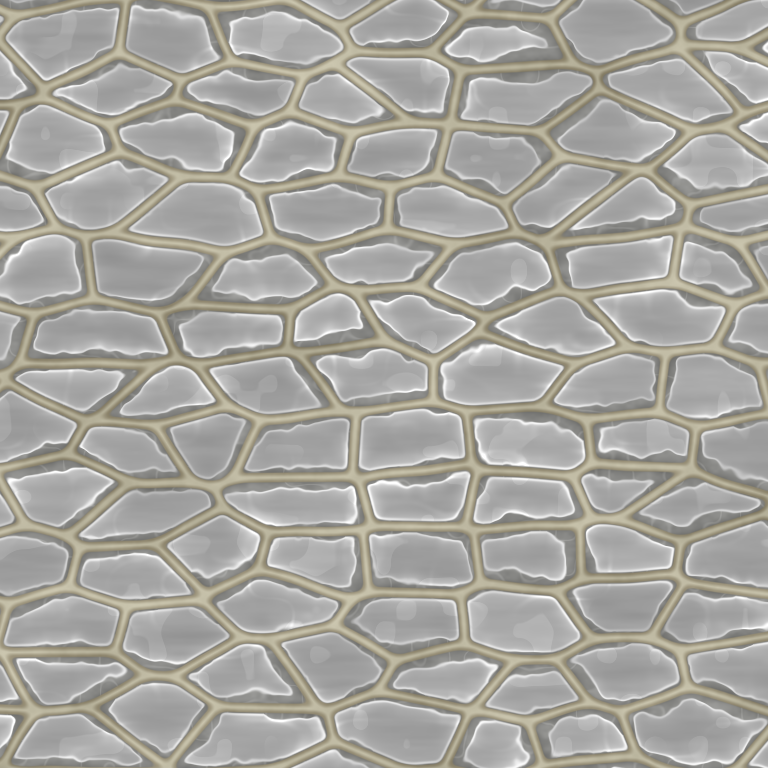
This texture is drawn by a WebGL 1 fragment shader. Its source:

```glsl
precision highp float;
// Dry grey fieldstones set in beige mortar, seen face on.
// A stretched, staggered Voronoi layout gives the stones; a second, ragged inset
// of each side gives the chipped dark bevel, the bright rim and the flat face.
uniform vec2 u_resolution;

const vec2 STONES = vec2(7.0, 13.0);      // stones across and up the canvas
const float MORTAR_HALF = 0.0062;
const vec3 MORTAR_LIGHT = vec3(0.74, 0.72, 0.63);
const vec3 MORTAR_DARK = vec3(0.55, 0.515, 0.42);
const vec3 BEVEL_GREY = vec3(0.515, 0.515, 0.505);
const vec3 FACE_GREY = vec3(0.615);

float hash(vec2 p) {
  vec3 q = fract(vec3(p.xyx) * 0.1031);
  q += dot(q, q.yzx + 33.33);
  return fract((q.x + q.y) * q.z);
}

float noise(vec2 p) {
  vec2 i = floor(p), f = fract(p);
  f = f * f * (3.0 - 2.0 * f);
  return mix(mix(hash(i), hash(i + vec2(1.0, 0.0)), f.x),
             mix(hash(i + vec2(0.0, 1.0)), hash(i + vec2(1.0)), f.x), f.y);
}

float fbm(vec2 p) {
  return 0.57 * noise(p) + 0.29 * noise(p * 2.03 + 17.0) + 0.14 * noise(p * 4.1 + 41.0);
}

float smoothMin(float a, float b, float k) {
  float h = max(k - abs(a - b), 0.0) / k;
  return min(a, b) - h * h * k * 0.25;
}

// Bright line where a noise field crosses its middle value.
float crease(vec2 p, float width) {
  return 1.0 - smoothstep(0.0, width, abs(noise(p) - 0.5));
}

// Centre of a stone; alternate rows are shifted like brickwork.
vec2 stoneCentre(vec2 cell) {
  vec2 jitter = vec2(hash(cell + 71.0), hash(cell + 137.0)) - 0.5;
  return cell + 0.5 + vec2(0.5 * mod(cell.y, 2.0), 0.0) + jitter * vec2(0.72, 0.78);
}

// x: distance to the joint, y: distance to the chipped rim, in canvas units.
vec2 stoneDistances(vec2 p, float ragged, out vec2 stone) {
  vec2 g = p * STONES + 40.0, base = floor(g), nearest = vec2(0.0);
  float best = 100.0;
  for (int j = -2; j <= 2; j++)
    for (int i = -2; i <= 2; i++) {
      vec2 cell = base + vec2(float(i), float(j));
      vec2 r = stoneCentre(cell) - g;
      float d = dot(r, r);
      if (d < best) { best = d; nearest = r; stone = cell; }
    }
  vec2 dist = vec2(1.0);
  for (int j = -2; j <= 2; j++)
    for (int i = -2; i <= 2; i++) {
      vec2 cell = stone + vec2(float(i), float(j));
      vec2 r = stoneCentre(cell) - g, across = r - nearest;
      if (dot(across, across) > 0.0001) {
        float d = dot(0.5 * (r + nearest), across) / length(across * STONES);
        float side = hash(stone * 3.0 + cell * 7.0 + 11.0);
        float chip = 0.0012 + 0.021 * max(0.0, 0.75 * side + ragged - 0.78);
        dist.x = smoothMin(dist.x, d, 0.009);
        dist.y = smoothMin(dist.y, d - chip, 0.006);
      }
    }
  return dist - MORTAR_HALF;
}

// Sandy joint, darker and browner beside the stones.
vec3 mortarColor(vec2 p, float joint) {
  float depth = smoothstep(-0.0062, -0.0002, joint + 0.003 * (fbm(p * 14.0) - 0.5));
  vec3 sand = mix(MORTAR_LIGHT, MORTAR_DARK, depth * 0.9);
  return sand + 0.07 * (fbm(p * 60.0) - 0.5) + 0.10 * (noise(p * 9.0) - 0.5);
}

// Smooth face with faint level streaks, worn pale spots and a glow near the rim.
vec3 faceColor(vec2 p, float inner, float tone) {
  float streaks = fbm(p * vec2(9.0, 55.0) + tone * 30.0) - 0.5;
  float spots = smoothstep(0.70, 0.74, noise(p * 34.0 + 5.0)) * smoothstep(0.45, 0.6, noise(p * 8.0));
  float shine = smoothstep(0.2, 0.8, noise(p * 15.0 + 90.0));
  float glow = exp(-max(inner, 0.0) / 0.009) * mix(0.06, 0.20, shine);
  float folds = crease(p * vec2(17.0, 25.0) + 60.0, 0.09) * exp(-max(inner, 0.0) / 0.012);
  return FACE_GREY + 0.04 * (tone - 0.5) + 0.09 * streaks + 0.045 * spots + glow + 0.10 * shine * folds;
}

// Broken edge: dark facets with lighter ridges between them.
vec3 bevelColor(vec2 p, float joint) {
  float facets = fbm(p * vec2(45.0, 60.0)) - 0.5;
  float ridges = crease(p * 42.0 + 23.0, 0.08);
  return BEVEL_GREY + 0.16 * facets + 0.06 * ridges + 0.03 * smoothstep(0.0, 0.01, joint);
}

void main() {
  vec2 p = gl_FragCoord.xy / u_resolution;
  vec2 warped = p + 0.005 * (vec2(noise(p * 16.0), noise(p * 16.0 + 50.0)) - 0.5);
  float ragged = 0.72 * noise(p * 30.0 + 8.0) + 0.24 * noise(p * 85.0);
  vec2 stone;
  vec2 dist = stoneDistances(warped, ragged, stone);

  // Stone: bevel outside the rim, face inside it, bright line between.
  vec3 face = faceColor(p, dist.y, hash(stone + 200.0));
  vec3 color = mix(bevelColor(p, dist.x), face, smoothstep(-0.0012, 0.0014, dist.y));
  float rim = (dist.y - 0.0016) / 0.0019;
  color += exp(-rim * rim) * mix(0.06, 0.20, noise(p * 22.0 + 130.0));

  // Soft contact shadow, then the joint.
  color *= 1.0 - 0.10 * exp(-max(dist.x, 0.0) / 0.0016);
  color = mix(mortarColor(p, dist.x), color, smoothstep(-0.0013, 0.0013, dist.x));
  gl_FragColor = vec4(clamp(color, 0.0, 1.0), 1.0);
}
```
